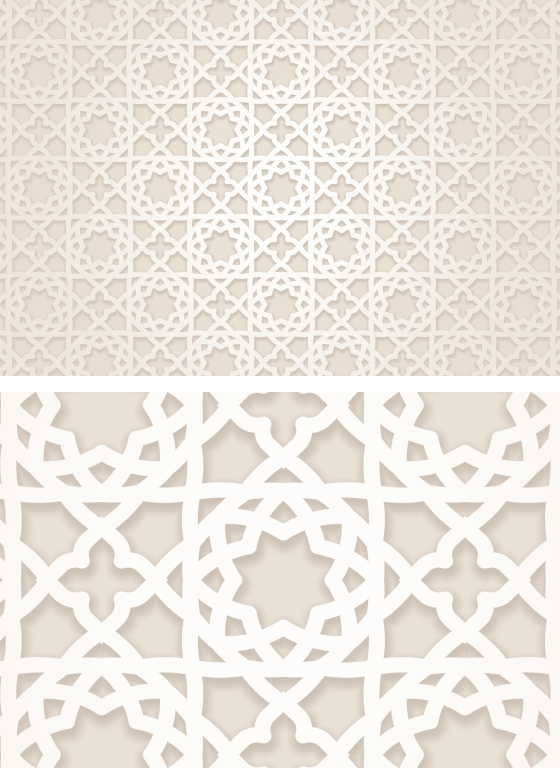
Top: the whole. Bottom: its middle third, enlarged.
This pattern is drawn by a WebGL 2 fragment shader. Its source:

```glsl
#version 300 es
precision highp float;
uniform vec2 u_resolution;
out vec4 fragColor;

// Lengths below are in half repeats unless noted
const vec2 HALF_REPEAT = vec2(0.161, 0.155);   // in canvas heights
const vec2 CENTRE_SHIFT = vec2(0.003, 0.0);    // in canvas heights
const float BAND = 0.044;                      // half width of the bands
const float STAR_NOTCH = 0.27;
const float STAR_TIP = 0.365;
const float RING = 0.51;
const float PETAL_VALLEY = 0.542;
const float PETAL_TIP = 0.705;
const float STAR_CURVE = 0.48;
const float RING_CURVE = 0.8;
const float PETAL_CURVE = 0.7;
const float LOBE_OFFSET = 0.145;
const float LOBE_RADIUS = 0.115;
const float FLOWER_TIP = 0.305;
const vec2 SHADOW_OFFSET = vec2(0.008, -0.03);
const float SHADOW_BLUR = 0.07;
const vec3 BAND_BRIGHT = vec3(0.995, 0.99, 0.98);
const vec3 BAND_FADED = vec3(0.935, 0.902, 0.868);
const vec3 GROUND_BRIGHT = vec3(0.915, 0.88, 0.84);
const vec3 GROUND_FADED = vec3(0.905, 0.865, 0.825);
const vec3 SHADOW = vec3(0.79, 0.735, 0.69);
const float PI = 3.14159265;

vec2 polar(float radius, float angle) {
  return radius * vec2(cos(angle), sin(angle));
}

float cross2(vec2 a, vec2 b) {
  return a.x * b.y - a.y * b.x;
}

// Distance to the arc from a to b whose centre lies on the left
float arcDistance(vec2 p, vec2 a, vec2 b, float radius) {
  vec2 chord = b - a;
  vec2 left = normalize(vec2(-chord.y, chord.x));
  vec2 centre = 0.5 * (a + b) + left * sqrt(radius * radius - 0.25 * dot(chord, chord));
  vec2 q = p - centre;
  bool beside = cross2(a - centre, q) > 0.0 && cross2(q, b - centre) > 0.0;
  return beside ? abs(length(q) - radius) : min(distance(p, a), distance(p, b));
}

// Star, ring and pointed petals, folded to a sixteenth
float rosetteDistance(vec2 p) {
  float sector = PI / 4.0;
  float angle = abs(mod(atan(p.y, p.x) + sector * 0.5, sector) - sector * 0.5);
  vec2 q = polar(length(p), angle);
  vec2 notch = vec2(STAR_NOTCH, 0.0);
  vec2 ring = vec2(RING, 0.0);
  vec2 tip = vec2(PETAL_TIP, 0.0);
  vec2 starTip = polar(STAR_TIP, sector * 0.5);
  vec2 valley = polar(PETAL_VALLEY, sector * 0.5);
  float star = min(arcDistance(q, notch, starTip, STAR_CURVE),
                   arcDistance(q, ring, starTip, STAR_CURVE));
  float petals = min(arcDistance(q, ring, valley, RING_CURVE),
                     arcDistance(q, tip, valley, PETAL_CURVE));
  return min(star, petals);
}

// Outer outline of four joined pointed lobes, folded to one lobe
float flowerDistance(vec2 p) {
  p = abs(p);
  if (p.y > p.x) p = p.yx;
  vec2 q = p - vec2(LOBE_OFFSET, 0.0);
  float slope = LOBE_RADIUS / (FLOWER_TIP - LOBE_OFFSET);
  vec2 normal = vec2(slope, sqrt(1.0 - slope * slope));
  float root = sqrt(2.0 * LOBE_RADIUS * LOBE_RADIUS - LOBE_OFFSET * LOBE_OFFSET);
  vec2 notch = 0.5 * vec2(root - LOBE_OFFSET, root + LOBE_OFFSET);
  if (cross2(q, notch) < 0.0) return length(q - notch);
  bool onPoint = cross2(q, normal) > 0.0;
  return abs((onPoint ? dot(q, normal) : length(q)) - LOBE_RADIUS);
}

// Rosettes and flowers alternate like the squares of a checkerboard
float latticeDistance(vec2 p) {
  vec2 cell = abs(mod(p + 1.0, 2.0) - 1.0);
  if (cell.x + cell.y > 1.0) cell = 1.0 - cell;
  if (cell.y > cell.x) cell = cell.yx;
  return min(rosetteDistance(cell), flowerDistance(cell - vec2(1.0, 0.0))) - BAND;
}

void main() {
  vec2 pos = (gl_FragCoord.xy - 0.5 * u_resolution) / u_resolution.y;
  vec2 p = (pos - CENTRE_SHIFT) / HALF_REPEAT;
  float pixel = 1.0 / (u_resolution.y * HALF_REPEAT.y);

  // Light fades from the middle to the sides
  float fade = smoothstep(0.05, 0.75, length(pos * vec2(1.0, 0.85)));
  vec3 band = mix(BAND_BRIGHT, BAND_FADED, fade);
  vec3 ground = mix(GROUND_BRIGHT, GROUND_FADED, fade);

  // Soft shadow cast on the ground
  float shade = 1.0 - smoothstep(-0.02, SHADOW_BLUR, latticeDistance(p - SHADOW_OFFSET));
  ground = mix(ground, SHADOW, shade * mix(0.85, 0.6, fade));

  // Raised bands
  float cover = 1.0 - smoothstep(-0.7 * pixel, 0.7 * pixel, latticeDistance(p));
  fragColor = vec4(mix(ground, band, cover), 1.0);
}
```
